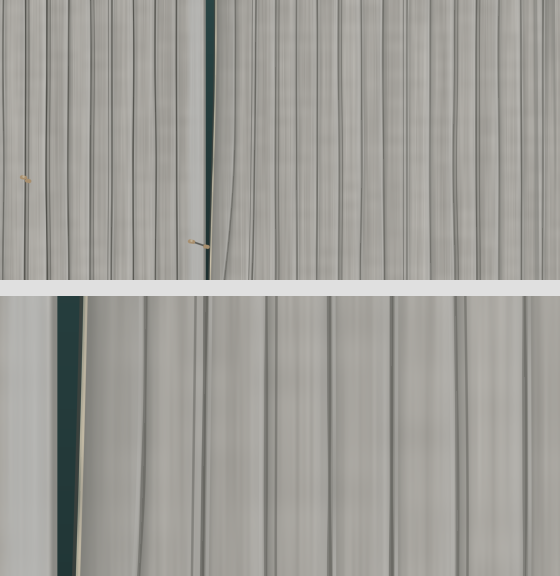
Top: the whole. Bottom: its middle third, enlarged.
Give the GLSL for this texture, as a Shadertoy shader.

```glsl
// Weathered grey upright boards, 25 seams across and one tall, with a teal gap
// that narrows downward. A loop over the seams finds the board under each point
// and adds its grooves; stretched noise gives grain, wobble and chipped edges.

const int SEAMS = 25;
const int GAP_SEAM = 9;             // this seam is the open gap
const float LEFT_START = 0.013;     // lengths are in canvas heights
const float LEFT_PITCH = 0.0773;
const float RIGHT_START = 0.841;
const float RIGHT_PITCH = 0.0784;
const float RIGHT_SQUEEZE = 0.023;  // middle right seams lean left
const float WOBBLE = 0.007;
const float GROOVE = 0.0024;        // half width
const float GAP_LEFT = 0.735;
const float GAP_TOP_WIDTH = 0.036;
const float GAP_FOOT_WIDTH = 0.014;
const float GRAIN = 0.045;
const vec3 BOARD = vec3(0.655, 0.645, 0.622);
const vec3 PALE = vec3(0.735, 0.730, 0.715);
const vec3 SHADE = vec3(0.47, 0.47, 0.45);
const vec3 GROOVE_DARK = vec3(0.27, 0.27, 0.25);
const vec3 TEAL = vec3(0.15, 0.245, 0.245);
const vec3 CREAM = vec3(0.80, 0.76, 0.67);
const vec3 TWIG = vec3(0.66, 0.56, 0.43);

float hash(vec2 p) {
    p = fract(p * vec2(0.1031, 0.1173));
    p += dot(p, p.yx + 33.33);
    return fract((p.x + p.y) * p.x * 17.0 + p.y * 9.7);
}

float noise(vec2 p) {
    vec2 i = floor(p), f = fract(p);
    f = f * f * (3.0 - 2.0 * f);
    return mix(mix(hash(i), hash(i + vec2(1, 0)), f.x),
               mix(hash(i + vec2(0, 1)), hash(i + vec2(1, 1)), f.x), f.y);
}

// Antialiased coverage of a band of half width w
float band(float d, float w, float aa) {
    return 1.0 - smoothstep(max(w - aa, 0.0), w + aa, abs(d));
}

float capsule(vec2 p, vec2 a, vec2 b) {
    vec2 ab = b - a;
    return length(p - a - ab * clamp(dot(p - a, ab) / dot(ab, ab), 0.0, 1.0));
}

float seamX(int i, float y) {
    float k = float(i);
    if (i == GAP_SEAM) return GAP_LEFT;
    float wander = WOBBLE * (noise(vec2(k * 7.3, y * 2.5 + k)) - 0.5);
    if (i < GAP_SEAM) return LEFT_START + LEFT_PITCH * k + wander;
    float r = k - float(GAP_SEAM + 1);
    float squeeze = RIGHT_SQUEEZE * sin(3.14159 * min(r / 10.5, 1.0));
    float sweep = 0.04 * pow(1.0 - y, 3.0) * exp(-r * 1.2);
    return RIGHT_START + RIGHT_PITCH * r - squeeze - sweep + wander;
}

void mainImage(out vec4 fragColor, in vec2 fragCoord) {
    vec2 p = fragCoord / iResolution.y;
    float aa = 0.75 / iResolution.y;
    float gapRight = GAP_LEFT + mix(GAP_FOOT_WIDTH, GAP_TOP_WIDTH, smoothstep(-0.2, 0.9, p.y));

    // Find the board and gather the grooves
    float left = -0.06, right = 2.04, id = 0.0;
    float groove = 0.0, glint = 0.0, soft = 0.0;
    for (int i = 0; i < SEAMS; i++) {
        float k = float(i), x = seamX(i, p.y), d = p.x - x;
        if (d >= 0.0) { left = x; id = k + 1.0; }
        else right = min(right, x);
        if (i == GAP_SEAM) continue;
        float wear = noise(vec2(k * 3.7, p.y * 9.0 + k * 5.0));
        float depth = (i < GAP_SEAM ? 0.75 : 0.48) * mix(0.65, 1.15, hash(vec2(k, 4.0)));
        groove = max(groove, depth * band(d, GROOVE * mix(0.6, 1.3, wear), aa));
        soft = max(soft, exp(-abs(d - 0.003) / 0.007));
        float side = hash(vec2(k, 8.0)) < 0.5 ? -1.0 : 1.0;
        glint = max(glint, band(d - side * 0.006, 0.002, aa) * mix(0.25, 0.9, wear));
        // Some boards overlap and show a second fine line
        float twin = step(0.5, hash(vec2(k, 15.0)));
        groove = max(groove, twin * 0.38 * band(d + side * 0.012, 0.0015, aa));
    }

    // Board face: pale right flank, shaded left flank, own tone
    if (p.x > gapRight && int(id) == GAP_SEAM + 1) left = gapRight;
    float t = clamp((p.x - left) / max(right - left, 0.001), 0.0, 1.0);
    vec3 col = BOARD + 0.035 * (hash(vec2(id, 21.0)) - 0.5);
    col = mix(col, PALE, 0.5 * smoothstep(0.6, 0.92, t));
    col = mix(col, SHADE, 0.28 * (1.0 - smoothstep(0.0, 0.28, t)));

    // Long grain, fine streaks and faint blotches
    float grain = noise(vec2(p.x * 95.0, p.y * 1.5)) + noise(vec2(p.x * 240.0, p.y * 4.0)) - 1.0;
    col += GRAIN * grain + 0.025 * (noise(p * vec2(12.0, 30.0)) - 0.5);

    // Crowded folds at the far right
    float folds = smoothstep(0.62, 0.85, noise(vec2(p.x * 75.0 + 0.6 * p.y, p.y * 0.7)));
    col = mix(col, SHADE, 0.5 * folds * smoothstep(1.84, 1.92, p.x));

    // Seams
    col = mix(col, SHADE, 0.45 * soft);
    col = mix(col, PALE, 0.7 * glint);
    col = mix(col, GROOVE_DARK, groove);

    // Gap with the light board before it and the shaded one after it
    col = mix(col, PALE + vec3(-0.01, 0.0, 0.01), 0.6 * band(p.x - 0.698, 0.024, 0.012));
    float past = p.x - gapRight;
    col = mix(col, SHADE, 0.8 * step(0.0, past) * exp(-past / 0.035));
    col = mix(col, SHADE, 0.7 * band(p.x - GAP_LEFT, 0.008, 0.004));
    float inGap = smoothstep(-aa, aa, p.x - GAP_LEFT) * (1.0 - smoothstep(-aa, aa, past));
    col = mix(col, TEAL * mix(0.75, 1.1, p.y), inGap);
    col = mix(col, GROOVE_DARK, 0.7 * band(past + 0.005, 0.002, aa));
    col = mix(col, CREAM, mix(0.6, 1.0, noise(vec2(3.0, p.y * 14.0))) * band(past, 0.0026, aa));

    // Two twigs with a pale bud at each end
    for (int i = 0; i < 2; i++) {
        vec2 a = i == 0 ? vec2(0.684, 0.138) : vec2(0.084, 0.367);
        vec2 b = i == 0 ? vec2(0.737, 0.120) : vec2(0.100, 0.355);
        float bud = min(capsule(p, a - vec2(0.006, 0.0), a + vec2(0.006, -0.002)),
                        capsule(p, b - vec2(0.004, 0.0), b + vec2(0.005, -0.002)));
        col = mix(col, GROOVE_DARK, 0.8 * band(capsule(p, a, b), 0.003, aa));
        col = mix(col, TWIG, band(bud, 0.007, aa));
        col = mix(col, CREAM, 0.7 * band(length(p - a - vec2(0.0, 0.002)), 0.004, aa));
    }
    fragColor = vec4(clamp(col, 0.0, 1.0), 1.0);
}
```
